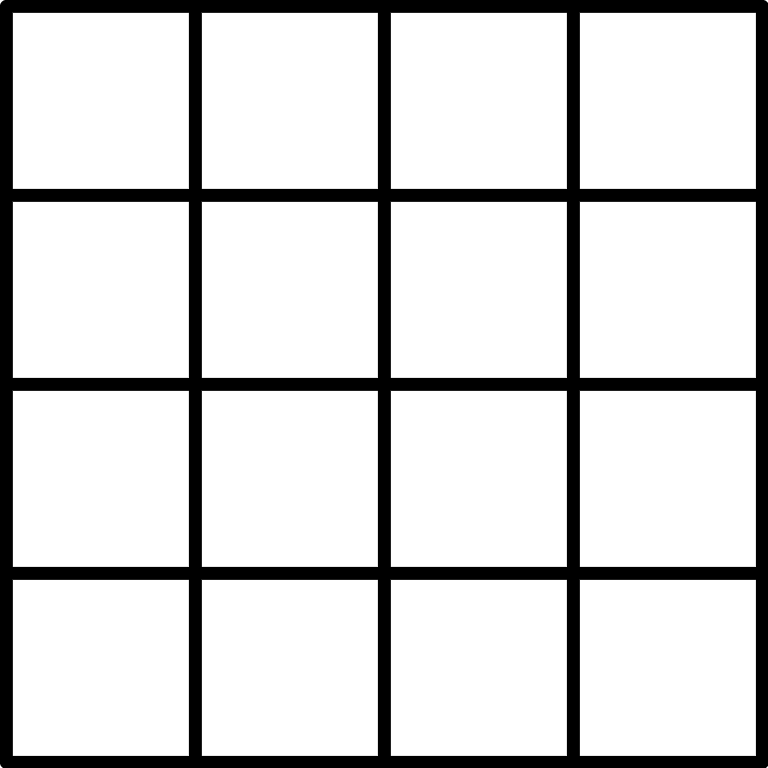
Write a Shadertoy shader that draws this pattern.

```glsl
// A four by four grid of white squares ruled in heavy black lines.
// Each line is a round-capped segment: its distance field comes from the
// nearest grid line on each axis, and the caps round the outer corners.

const float CELLS = 4.0;                        // squares across and down
const float PITCH = 0.2461;                     // spacing of line centres
const float LINE_WIDTH = 0.0169;
const vec2 GRID_CENTRE = vec2(0.0005, -0.0005); // offset from canvas centre
const vec3 PAPER = vec3(1.0);
const vec3 INK = vec3(0.0);

// Distance to the centre line of the nearest grid segment
float gridDistance(vec2 p) {
    float halfCells = 0.5 * CELLS;
    vec2 lineIndex = floor(p / PITCH + halfCells + 0.5);
    vec2 lineCentre = (clamp(lineIndex, 0.0, CELLS) - halfCells) * PITCH;
    vec2 across = abs(p - lineCentre);
    vec2 beyondEnd = max(abs(p) - halfCells * PITCH, 0.0);

    float vertical = length(vec2(across.x, beyondEnd.y));
    float horizontal = length(vec2(beyondEnd.x, across.y));
    return min(vertical, horizontal);
}

void mainImage(out vec4 fragColor, in vec2 fragCoord) {
    float canvas = min(iResolution.x, iResolution.y);
    vec2 p = (fragCoord - 0.5 * iResolution.xy) / canvas - GRID_CENTRE;

    // Edge coverage over one pixel
    float edge = gridDistance(p) - 0.5 * LINE_WIDTH;
    float coverage = clamp(0.5 - edge * canvas, 0.0, 1.0);

    fragColor = vec4(mix(PAPER, INK, coverage), 1.0);
}
```
